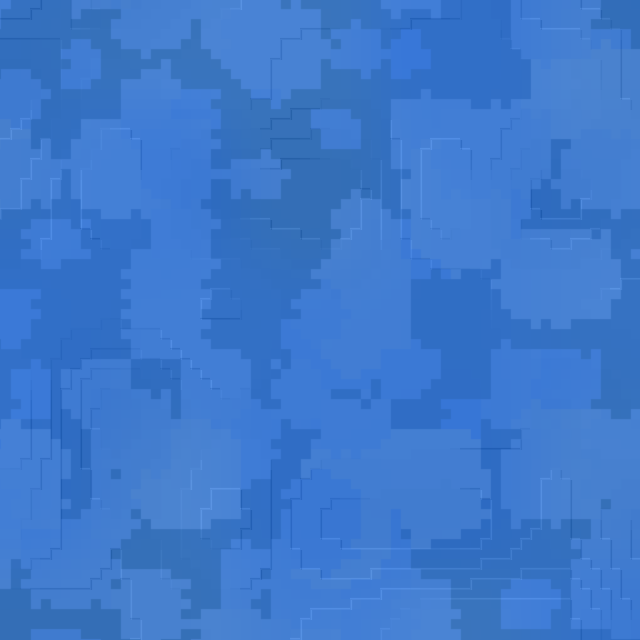
This pattern is drawn by a WebGL 1 fragment shader. Its source:

```glsl
precision highp float;
// Blocky blue camouflage: ragged pale blobs lie over a darker ground on a
// coarse cell grid. Scattered rounded squares give the blobs, value noise
// shifts the tint, and thin embossed lines trace the steps of a noise terrain.
uniform vec2 u_resolution;

const float CELLS = 64.0;         // cells across the canvas
const float PITCH = 8.0;          // cells between blob seeds
const float MIN_RADIUS = 1.7;     // blob radii, in cells
const float MAX_RADIUS = 6.0;
const float RAGGED = 1.1;         // roughness of blob borders, in cells
const float REGION_SIZE = 15.0;   // scale of tint drift, in cells
const float TERRAIN_SIZE = 11.0;  // scale of the stepped terrain, in cells
const float TERRAIN_STEPS = 6.0;
const float EDGE_SOFT = 0.18;     // softness of cell borders, part of a cell
const float LINE_WIDTH = 0.28;    // width of embossed lines, part of a cell
const float LINE_STRENGTH = 0.07;
const float STEP_SHADE = 0.006;   // brightness change per terrain step

const vec3 GROUND_DULL  = vec3(0.212, 0.442, 0.722);
const vec3 GROUND_DEEP  = vec3(0.182, 0.424, 0.775);
const vec3 BLOB_PALE    = vec3(0.292, 0.513, 0.812);
const vec3 BLOB_VIVID   = vec3(0.205, 0.455, 0.840);

float hash(vec2 p) {
  vec3 h = fract(p.xyx * vec3(0.1031, 0.1030, 0.0973));
  h += dot(h, h.yzx + 33.33);
  return fract((h.x + h.y) * h.z);
}

float valueNoise(vec2 p) {
  vec2 i = floor(p);
  vec2 f = fract(p);
  f = f * f * (3.0 - 2.0 * f);
  float low = mix(hash(i), hash(i + vec2(1.0, 0.0)), f.x);
  float high = mix(hash(i + vec2(0.0, 1.0)), hash(i + vec2(1.0, 1.0)), f.x);
  return mix(low, high, f.y);
}

// Between a circle and a square, so blobs get flat sides and cut corners
float blobDistance(vec2 d) {
  d = abs(d);
  return mix(length(d), max(d.x, d.y), 0.45);
}

float terrainLevel(vec2 cell) {
  return floor(valueNoise(cell / TERRAIN_SIZE + 57.0) * TERRAIN_STEPS);
}

// Colour of one cell: the topmost blob that covers it, or the ground
vec3 cellColor(vec2 cell) {
  float region = smoothstep(0.15, 0.85, valueNoise(cell / REGION_SIZE + 11.0));
  float roughness = (hash(cell + 301.0) - 0.5) * RAGGED;
  vec2 home = floor(cell / PITCH);
  vec3 color = mix(GROUND_DULL, GROUND_DEEP, region * 0.9);
  float topRank = -1.0;
  for (int y = -1; y <= 1; y++) {
    for (int x = -1; x <= 1; x++) {
      vec2 seed = home + vec2(float(x), float(y));
      vec2 jitter = vec2(hash(seed + 17.3), hash(seed + 71.9));
      float size = hash(seed + 131.7);
      float radius = mix(MIN_RADIUS, MAX_RADIUS, size);
      float stretch = mix(0.85, 1.18, hash(seed + 191.1));
      vec2 offset = (cell - (seed + jitter) * PITCH) * vec2(stretch, 1.0 / stretch);
      float rank = hash(seed + 233.3);
      if (blobDistance(offset) + roughness < radius && rank > topRank) {
        topRank = rank;
        float tint = 0.5 * region + 0.35 * hash(seed + 277.7) + 0.35 * (1.0 - size) - 0.2;
        color = mix(BLOB_PALE, BLOB_VIVID, clamp(tint, 0.0, 1.0));
      }
    }
  }
  return color + STEP_SHADE * (terrainLevel(cell) - 0.5 * TERRAIN_STEPS + 0.5);
}

// Soft ridge beside the lower border of a cell
float borderLine(float f) {
  float peak = 0.4 * LINE_WIDTH;
  return smoothstep(0.0, peak, f) * (1.0 - smoothstep(peak, LINE_WIDTH, f));
}

void main() {
  vec2 p = gl_FragCoord.xy / min(u_resolution.x, u_resolution.y) * CELLS;
  vec2 cell = floor(p);
  vec2 f = p - cell;
  vec2 left = cell - vec2(1.0, 0.0);
  vec2 below = cell - vec2(0.0, 1.0);

  // Flat cells with softened borders
  vec2 blend = smoothstep(0.0, EDGE_SOFT, f);
  vec3 lower = mix(cellColor(cell - 1.0), cellColor(below), blend.x);
  vec3 upper = mix(cellColor(left), cellColor(cell), blend.x);
  vec3 color = mix(lower, upper, blend.y);

  // Light and dark lines where the terrain rises or falls, in some areas only
  float level = terrainLevel(cell);
  float emboss = sign(level - terrainLevel(left)) * borderLine(f.x)
               - sign(level - terrainLevel(below)) * borderLine(f.y);
  float visible = smoothstep(0.42, 0.68, valueNoise(cell / 7.0 + 149.0));
  color += LINE_STRENGTH * visible * clamp(emboss, -1.0, 1.0);

  gl_FragColor = vec4(color, 1.0);
}
```
